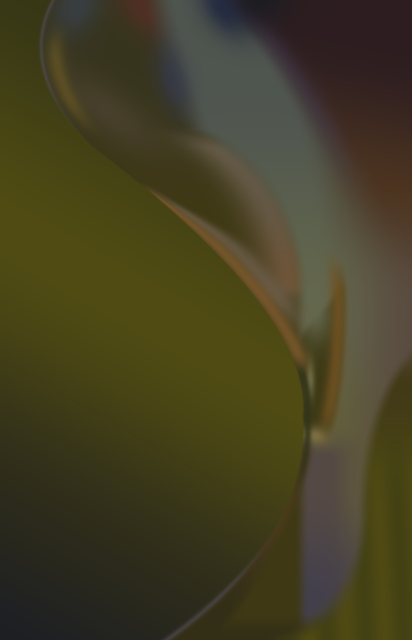
This background is drawn by a Shadertoy shader. Its source:

```glsl
// Horizontal position of a quadratic Bezier curve at height y
float curveX(vec2 a, vec2 b, vec2 c, float y) {
    float rise = b.y - a.y, bend = a.y - 2. * b.y + c.y;
    float drop = clamp(y, a.y, c.y) - a.y;
    float t = drop / (rise + sqrt(max(rise * rise + bend * drop, 0.)));
    return mix(mix(a.x, b.x, t), mix(b.x, c.x, t), t);
}

float beyond(float edge, float x, float soft) {
    return smoothstep(edge - soft, edge + soft, x);
}

float span(float lo, float hi, float x, float soft) {
    return beyond(lo, x, soft) * (1. - beyond(hi, x, soft));
}

float ribbon(float offset, float width) {
    return exp(-offset * offset / (width * width));
}

// Soft ellipse turned by an angle
float glow(vec2 p, vec2 center, vec2 radius, float angle) {
    vec2 d = p - center;
    float c = cos(angle), s = sin(angle);
    d = vec2(c * d.x + s * d.y, c * d.y - s * d.x) / radius;
    return exp(-dot(d, d));
}

float glassEdge(float y) {
    vec2 upper = vec2(.143, .228), lower = vec2(.473, .651);
    if (y < upper.y) return curveX(vec2(.083, 0.), vec2(.026, .111), upper, y);
    if (y < lower.y) return curveX(upper, vec2(.488, .488), lower, y);
    return curveX(lower, vec2(.484, .84), vec2(.26, 1.), y);
}

float veilLeft(float y) {
    vec2 joint = vec2(.306, .202);
    if (y < joint.y) return curveX(vec2(.247, 0.), vec2(.273, .13), joint, y);
    return curveX(joint, vec2(.462, .28), vec2(.471, .456), y);
}

float seamX(float y) {
    vec2 joint = vec2(.536, .482);
    if (y < joint.y) return curveX(vec2(.449, .221), vec2(.536, .352), joint, y);
    return curveX(joint, vec2(.536, .586), vec2(.514, .677), y);
}

float lobeRight(float y) {
    vec2 joint = vec2(.568, .807);
    if (y < joint.y) return curveX(vec2(.651, .54), vec2(.566, .638), joint, y);
    return curveX(joint, vec2(.562, .95), vec2(.45, .995), y);
}

// Diagonal olive gradient outside the glass
vec3 oliveField(vec2 p) {
    float s = p.y - .57 * p.x;
    vec3 col = mix(vec3(.215, .215, .085), vec3(.312, .295, .075), smoothstep(-.05, .35, s));
    col = mix(col, vec3(.175, .17, .105), smoothstep(.36, .8, s));
    return mix(col, vec3(.115, .12, .14), smoothstep(.72, 1.02, s));
}

// Pale veil over the warm upper right
vec3 veil(vec2 p) {
    vec3 col = mix(vec3(.175, .115, .125), vec3(.3, .205, .125), smoothstep(.05, .3, p.y - .2 * (p.x - .5)));
    col = mix(col, vec3(.35, .295, .25), smoothstep(.28, .47, p.y));
    float right = curveX(vec2(.358, 0.), vec2(.521, .169), vec2(.573, .417), p.y);
    vec3 pale = mix(vec3(.31, .335, .31), vec3(.39, .405, .3), smoothstep(.12, .5, p.y));
    pale = mix(pale, vec3(.385, .38, .23), smoothstep(.5, .68, p.y));
    pale = mix(pale, vec3(.33, .285, .265), smoothstep(.66, .72, p.y) * (1. - beyond(.545, p.x, .035)));
    pale = mix(pale, vec3(.265, .25, .295), smoothstep(.76, .94, p.y));
    col = mix(col, pale, 1. - beyond(right, p.x, .025 + .06 * smoothstep(.1, .45, p.y)));
    col = mix(col, vec3(.25, .21, .28), .5 * ribbon(p.x - right - .01, .022) * smoothstep(.35, .15, p.y));
    col = mix(col, vec3(.11, .11, .13), .9 * glow(p, vec2(.4, 0.), vec2(.06, .045), -.3));
    return mix(col, vec3(.12, .15, .26), .8 * glow(p, vec2(.345, .01), vec2(.025, .05), -.6));
}

// Dark fold with its tan lip, left of the veil
vec3 fold(vec2 p, float left) {
    vec3 col = mix(vec3(.215, .205, .115), vec3(.245, .22, .08), smoothstep(.1, .35, p.y));
    col = mix(col, vec3(.3, .26, .19), .75 * glow(p, vec2(.17, .175), vec2(.1, .035), .65));
    col = mix(col, vec3(.33, .18, .14), .85 * glow(p, vec2(.225, .015), vec2(.055, .03), .8));
    col = mix(col, vec3(.22, .25, .29), .8 * glow(p, vec2(.12, .01), vec2(.035, .05), .5));
    vec3 lip = mix(vec3(.39, .345, .27), vec3(.43, .33, .22), smoothstep(.3, .45, p.y));
    return mix(col, lip, ribbon(p.x - left + .018, .045) * span(.215, .465, p.y, .02));
}

// Dark pocket, orange seam and small reflections
vec3 pocket(vec3 col, vec2 p) {
    float seam = seamX(p.y);
    float wedge = span(mix(.53, .46, smoothstep(.44, .55, p.y)), seam, p.x, .01);
    col = mix(col, vec3(.235, .22, .08), wedge * span(.43, .675, p.y, .025));
    col = mix(col, vec3(.39, .405, .3), .9 * glow(p, vec2(.493, .49), vec2(.027, .045), 0.));
    col = mix(col, vec3(.44, .32, .13), .85 * ribbon(p.x - seam + .008, .012) * span(.42, .67, p.y, .04));
    col = mix(col, vec3(.43, .42, .27), glow(p, vec2(.484, .594), vec2(.007, .03), 0.));
    return mix(col, vec3(.5, .44, .26), glow(p, vec2(.489, .681), vec2(.021, .012), .2));
}

// Light caught inside the glass outline
vec3 rim(vec3 col, vec2 p, float d) {
    float thick = .006 + .016 * smoothstep(.29, .4, p.y);
    col = mix(col, vec3(.19, .2, .1), .8 * ribbon(d - .007, .006) * span(.56, .75, p.y, .03));
    col = mix(col, vec3(.39, .33, .14), .75 * ribbon(d - .022, .013) * span(.06, .185, p.y, .035));
    col = mix(col, vec3(.42, .365, .29), .8 * ribbon(d - 1.6 * thick, thick) * span(.31, .5, p.y, .03));
    return mix(col, vec3(.47, .34, .17), .9 * ribbon(d - .5 * thick, .65 * thick) * span(.3, .57, p.y, .02));
}

// Olive surroundings of the lower lobe
vec3 lowerLobe(vec3 col, vec2 p) {
    float left = curveX(vec2(.484, .69), vec2(.471, .794), vec2(.355, .975), p.y);
    vec3 shade = mix(vec3(.3, .23, .11), vec3(.2, .185, .09), smoothstep(.8, .95, p.y));
    float outside = max(1. - beyond(left, p.x, .014), smoothstep(.955, .995, p.y));
    col = mix(col, shade, outside * smoothstep(.68, .72, p.y));
    vec3 meadow = mix(vec3(.26, .225, .09), vec3(.285, .27, .075), smoothstep(.6, .75, p.y));
    meadow += vec3(.025, .015, 0.) * sin(105. * p.x - 5. * p.y) * smoothstep(.65, .8, p.y);
    float soft = .012 + .025 * smoothstep(.85, 1., p.y);
    return mix(col, meadow, beyond(lobeRight(p.y), p.x, soft) * smoothstep(.52, .6, p.y));
}

void mainImage(out vec4 fragColor, in vec2 fragCoord) {
    vec2 uv = fragCoord / iResolution.xy;
    vec2 p = vec2(.643 * uv.x, 1. - uv.y);
    float d = p.x - glassEdge(p.y), left = veilLeft(p.y);
    float soft = mix(.028, .012, smoothstep(.15, .4, p.y));
    vec3 col = mix(fold(p, left), veil(p), beyond(left, p.x, soft));
    col = mix(col, vec3(.2, .22, .31), .7 * glow(p, vec2(.27, .125), vec2(.025, .06), -.25));
    col = rim(lowerLobe(pocket(col, p), p), p, d);
    col = mix(oliveField(p), col, beyond(0., d, .002));
    float line = (1. - span(.17, .88, p.y, .06)) * ribbon(d, .003 + .004 * smoothstep(.8, 1., p.y));
    fragColor = vec4(mix(col, vec3(.32, .29, .32), .65 * line), 1.);
}
```
